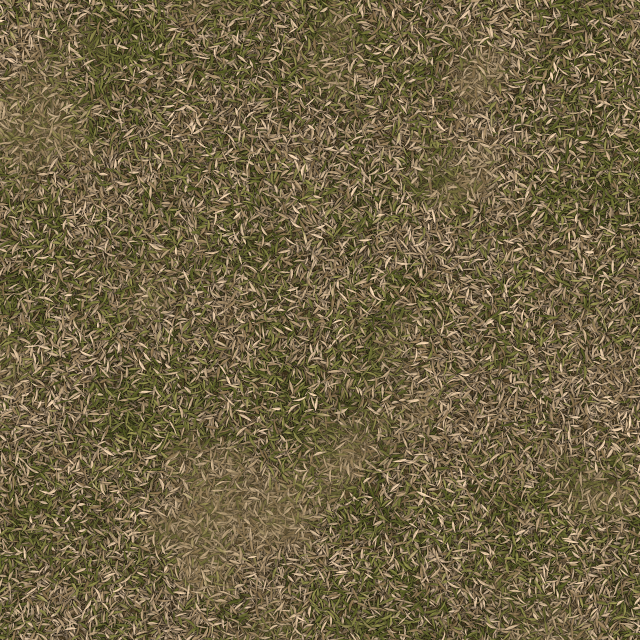
Reproduce this texture procedurally as a Shadertoy shader.

```glsl
// Dry, patchy lawn: short straw and green blades matted over dark soil.

#define CELLS 64.0         // blade cells across the canvas
#define LAYERS 12          // stacked blade layers
#define BLADE_WIDTH 0.115  // mean half width, in cells
#define BLADE_BEND 0.35    // curvature of the blades
#define GREEN_SHARE 0.36   // mean share of green blades
#define PATCHINESS 0.55    // how strongly green and straw gather in patches
#define SHADOW 0.22        // darkening beside each blade
#define WORN 0.50          // softening of the matted areas
#define GAIN 1.10          // overall brightness

const vec3 SOIL_DARK   = vec3(0.20, 0.16, 0.08);
const vec3 SOIL_LIGHT  = vec3(0.41, 0.33, 0.21);
const vec3 STRAW_DARK  = vec3(0.45, 0.37, 0.25);
const vec3 STRAW_LIGHT = vec3(0.80, 0.70, 0.58);
const vec3 GREEN_DARK  = vec3(0.27, 0.29, 0.11);
const vec3 GREEN_LIGHT = vec3(0.52, 0.50, 0.28);
const vec3 MATTED      = vec3(0.46, 0.40, 0.27);

vec4 hash4(vec2 p) {
    vec4 h = fract(p.xyxy * vec4(0.1031, 0.1030, 0.0973, 0.1099));
    h += dot(h, h.wzxy + 33.33);
    return fract((h.xxyz + h.yzzw) * h.zywx);
}

float cornerSlope(vec2 corner, vec2 offset) {
    float angle = 6.2832 * hash4(corner + 71.0).x;
    return dot(vec2(cos(angle), sin(angle)), offset);
}

// Gradient noise, roughly -0.7 to 0.7
float noise(vec2 p) {
    vec2 i = floor(p), f = fract(p);
    vec2 u = f * f * f * (f * (f * 6.0 - 15.0) + 10.0);
    vec2 e = vec2(1.0, 0.0);
    return mix(mix(cornerSlope(i, f), cornerSlope(i + e.xy, f - e.xy), u.x),
               mix(cornerSlope(i + e.yx, f - e.yx), cornerSlope(i + 1.0, f - 1.0), u.x), u.y);
}

float fbm(vec2 p) {
    float sum = 0.0, amplitude = 1.0;
    for (int i = 0; i < 4; i++) {
        sum += amplitude * noise(p);
        p = mat2(1.6, 1.2, -1.2, 1.6) * p + 9.3;
        amplitude *= 0.55;
    }
    return sum;
}

// Distance to a bent, tapered blade; side runs from -1 to 1 across it
float bladeDistance(vec2 q, float angle, float halfLength, float width, float bend, out float side) {
    float c = cos(angle), s = sin(angle);
    q = vec2(c * q.x + s * q.y, c * q.y - s * q.x);
    q.y -= bend * (q.x * q.x - 0.2);
    float t = clamp(q.x / halfLength, -1.0, 1.0);
    float taper = width * (1.0 - t * t) * (0.9 - 0.3 * t);
    side = clamp(q.y / width, -1.0, 1.0);
    return max(abs(q.y) - taper, abs(q.x) - halfLength);
}

vec3 bladeColor(float kind, float tone, float greenShare) {
    vec3 straw = mix(STRAW_DARK, STRAW_LIGHT, tone);
    vec3 green = mix(GREEN_DARK, GREEN_LIGHT, tone);
    return mix(straw, green, smoothstep(-0.06, 0.06, greenShare - kind));
}

void mainImage(out vec4 fragColor, in vec2 fragCoord) {
    vec2 uv = fragCoord / iResolution.y;
    float pixel = CELLS / iResolution.y;

    // Broad patches of green and straw
    float patches = fbm(uv * 5.0 + 3.7);
    float greenShare = clamp(GREEN_SHARE + PATCHINESS * patches, 0.08, 0.85);

    // Soil and decayed litter
    float litter = 0.5 + 0.8 * noise(uv * 150.0) + 0.4 * noise(uv * 290.0 + 5.0);
    vec3 color = mix(SOIL_DARK, SOIL_LIGHT, clamp(litter, 0.0, 1.0));

    // Blades, from the deepest layer to the top
    for (int k = 0; k < LAYERS; k++) {
        float layer = float(k);
        float light = mix(0.62, 1.06, layer / float(LAYERS - 1));
        vec2 p = uv * CELLS + layer * vec2(0.37, 0.71);
        vec2 cell = floor(p);
        for (int n = 0; n < 9; n++) {
            vec2 id = cell + vec2(n % 3 - 1, n / 3 - 1);
            vec4 place = hash4(id + layer * 17.3 + 11.0);
            vec4 look = hash4(id + layer * 29.1 + 203.0);
            float halfLength = mix(0.42, 0.85, place.w);
            float width = BLADE_WIDTH * mix(0.65, 1.35, look.x);
            float bend = BLADE_BEND * (2.0 * look.y - 1.0);
            float side;
            float d = bladeDistance(p - id - place.xy, 6.2832 * place.z, halfLength, width, bend, side);
            color *= 1.0 - SHADOW * (1.0 - smoothstep(0.0, 0.16, d));
            vec3 blade = bladeColor(look.z, look.w, greenShare) * light * (1.0 + 0.14 * side);
            color = mix(color, blade, clamp(0.5 - d / pixel, 0.0, 1.0));
        }
    }

    // Matted areas with faint diagonal streaks
    float worn = WORN * smoothstep(0.05, 0.6, fbm(uv * 3.0 + 21.0));
    vec2 along = vec2(uv.x + uv.y, uv.y - uv.x);
    float streaks = 1.0 + 0.25 * noise(along * vec2(50.0, 150.0));
    color = mix(color, MATTED * streaks, worn);

    // Uneven brightness and fine grain
    color *= GAIN * (1.0 + 0.08 * noise(uv * 14.0 + 40.0) + 0.14 * noise(uv * 260.0));
    fragColor = vec4(clamp(color, 0.0, 1.0), 1.0);
}
```
